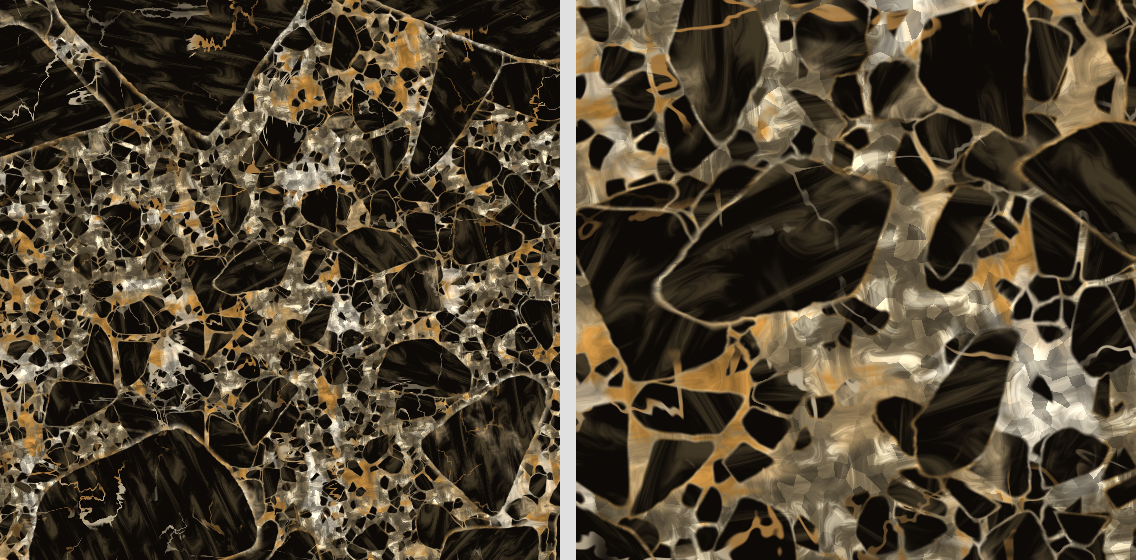
Left, the full canvas; right, a detail of the centre.
Give the GLSL for this texture, as a Shadertoy shader.

```glsl
// Brecciated black marble: angular dark clasts in a cream and ochre matrix

vec2 hash2(vec2 p) {
    vec3 q = fract(vec3(p.xyx) * vec3(.1031, .1030, .0973));
    q += dot(q, q.yzx + 33.33);
    return fract((q.xx + q.yz) * q.zy);
}

mat2 turn(float a) {
    return mat2(cos(a), sin(a), -sin(a), cos(a));
}

// Layered, self-warped sines, roughly -0.7 to 0.7
float waves(vec2 p) {
    float sum = 0., amp = .55;
    for (int i = 0; i < 5; i++) {
        p = turn(.65) * p * 1.8 + 1.7;
        p += .7 * sin(p.yx * 1.3);
        sum += amp * sin(p.x) * sin(p.y);
        amp *= .62;
    }
    return sum;
}

// Cellular noise: xy = cell id, z = rounded distance to the cell border
vec3 cells(vec2 p) {
    vec2 base = floor(p), f = fract(p), nearCell = vec2(0.), nearVec = vec2(0.);
    float best = 9.;
    for (int y = -1; y <= 1; y++)
    for (int x = -1; x <= 1; x++) {
        vec2 g = vec2(x, y);
        vec2 r = g + hash2(base + g) - f;
        if (dot(r, r) < best) {
            best = dot(r, r);
            nearVec = r;
            nearCell = g;
        }
    }
    float sum = 0.;
    for (int y = -2; y <= 2; y++)
    for (int x = -2; x <= 2; x++) {
        vec2 g = nearCell + vec2(x, y);
        vec2 r = g + hash2(base + g) - f, gap = r - nearVec;
        if (dot(gap, gap) > .0001)
            sum += exp(-24. * dot(.5 * (nearVec + r), normalize(gap)));
    }
    return vec3(base + nearCell, -log(sum + 1e-9) / 24.);
}

// Thin broken cracks along warped cell borders
float veins(vec2 uv, float scale, float width) {
    vec2 bend = vec2(waves(uv * 8.), waves(uv * 8. + 5.));
    float crack = cells(uv * scale + .35 * bend).z / scale;
    float broken = smoothstep(-.05, .3, waves(uv * scale + 2.));
    return broken * (1. - smoothstep(width * .3, width, crack));
}

// Near-black stone with faint streaks; some clasts carry pale bands
vec3 clastColour(vec2 uv, vec2 seed) {
    float grade = fract(seed.x * 57.3 + seed.y * 13.);
    vec2 along = turn(seed.y * 40.) * uv;
    float streak = waves(along * vec2(18., 70.));
    vec3 stone = mix(vec3(.05, .037, .022), vec3(.25, .21, .14),
                     smoothstep(.1, .85, streak * .75 + grade * .42));
    float band = sin(along.y * 65. + 5. * waves(along * 4.)) + .3 * streak;
    float banded = step(.66, grade) * smoothstep(-.1, .25, waves(along * 5. + 3.));
    vec3 pale = vec3(.55, .48, .36) * (.9 + .5 * waves(uv * 70.));
    return mix(stone, pale, banded * smoothstep(.1, .9, band));
}

// Gritty cement with cream, tan and ochre clouds
vec3 matrixColour(vec2 uv, float halo) {
    float cloud = waves(uv * 6.), tint = waves(uv * 14. + 5.), grain = waves(uv * 60.);
    vec3 cream = vec3(.81, .76, .64), ochre = vec3(.68, .47, .19);
    vec3 col = mix(vec3(.5, .44, .33), cream, smoothstep(-.15, .6, grain + .5 * tint));
    float smoothZone = smoothstep(0., .4, cloud + .4 * tint);
    col = mix(col, vec3(.77, .64, .44), .8 * smoothZone);
    col = mix(col, ochre, .85 * smoothstep(.2, .55, .5 * cloud + tint + .3 * grain));
    col = mix(col, mix(ochre, cream, smoothstep(-.3, .15, tint)), .5 * halo);
    col = mix(col, vec3(.9, .87, .8), smoothstep(.28, .5, waves(uv * 9. + 8.)) * .7);

    // Fine crushed grit
    vec3 grit = cells(uv * 115.);
    float shade = mix(.55, 1.2, hash2(grit.xy + 9.).x);
    col *= mix(shade, 1., .25 + .6 * smoothZone);
    return col * (.96 + .3 * grain);
}

void mainImage(out vec4 fragColor, in vec2 fragCoord) {
    vec2 uv = fragCoord / iResolution.y;
    float soft = max(.0012, .75 / iResolution.y);
    vec2 rough = uv + .006 * vec2(waves(uv * 9.), waves(uv * 9. + 4.));

    // Clasts from boulders to crumbs; large ones keep a clear rim around them
    vec3 stone = vec3(0.);
    float covered = 0., clear = 1., halo = 0., scale = 2.8;
    for (int i = 0; i < 7; i++) {
        float layer = float(i);
        vec2 q = turn(layer * 1.3 + .4) * rough * vec2(.92, 1.1) * scale;
        vec3 cell = cells(q + 3.7 + 31. * layer);
        vec2 seed = hash2(cell.xy + 17. * layer + 5.);
        float chance = .2 + .015 * layer + .15 * waves(cell.xy * 4. / scale);
        bool present = i == 0 ? mod(cell.x + 2. * cell.y, 3.) < .5 : seed.x < chance;
        if (present) {
            float depth = (cell.z - .03 - .1 * seed.y) / scale;
            float cover = clear * smoothstep(-soft, soft, depth);
            float rim = smoothstep(-.03 / scale - .001, 0., depth);
            if (cover > 0.) stone += cover * clastColour(uv, seed);
            covered += cover;
            clear *= 1. - rim;
            halo = max(halo, rim);
        }
        scale *= 1.7;
    }

    // Calcite veins crossing the stone
    vec3 veinColour = mix(vec3(.72, .52, .27), vec3(.82, .76, .64),
                          smoothstep(-.2, .2, waves(uv * 5. + 1.)));
    float vein = max(veins(uv, 4.5, .005), .55 * veins(uv + 3., 10., .002));
    stone = mix(stone, veinColour * covered, vein * .85);

    vec3 col = stone + (1. - covered) * matrixColour(uv, halo);
    fragColor = vec4(clamp(col, 0., 1.), 1.);
}
```
